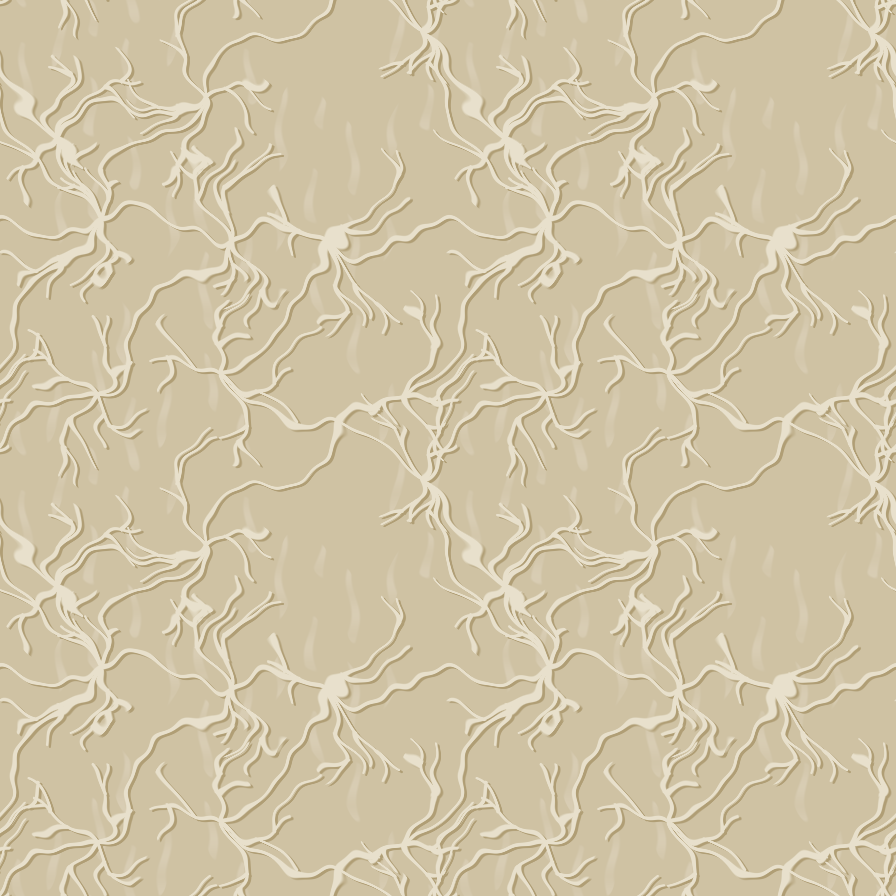
Write a WebGL 1 fragment shader that draws this texture.

```glsl
precision highp float;
// Embossed cream veins branching over a sand-coloured ground with faint streaks.
uniform vec2 u_resolution;

const float TAU = 6.2831853;
const float TILES = 2.0;          // pattern repeats per canvas side
const float HUBS = 3.0;           // vein hubs per tile side
const float HUB_SCALE = TILES * HUBS;

const vec3 SAND = vec3(0.81, 0.76, 0.64);
const vec3 STREAK = vec3(0.855, 0.81, 0.715);
const vec3 CREAM = vec3(0.91, 0.88, 0.80);
const vec3 SHADOW = vec3(0.69, 0.62, 0.46);

vec2 hash2(vec2 p) {
  vec2 k = vec2(dot(p, vec2(127.1, 311.7)), dot(p, vec2(269.5, 183.3)));
  return fract(sin(k) * 43758.545);
}

// Distance to a segment that grows thinner from a to b.
float taperedSegment(vec2 p, vec2 a, vec2 b, float taper) {
  vec2 pa = p - a, ba = b - a;
  float t = clamp(dot(pa, ba) / dot(ba, ba), 0.0, 1.0);
  return length(pa - ba * t) + taper * t;
}

vec2 heading(float angle) {
  return vec2(0.85 * cos(angle), 1.2 * sin(angle));
}

vec2 hubAt(vec2 cell) {
  return cell + 0.12 + 0.76 * hash2(mod(cell, HUBS) + 3.7);
}

// Layered sines, seamless over one tile, that make straight veins wander.
vec2 wander(vec2 q) {
  vec2 s = q.yx * TAU / HUBS;
  vec2 r = q * TAU / HUBS;
  vec2 bend = 0.10 * sin(s * 3.0 + r + vec2(0.4, 2.1));
  bend += 0.034 * sin(s * 7.0 - r * 2.0 + vec2(1.7, 4.0));
  bend += 0.013 * sin(s * 14.0 + r * 5.0 + vec2(3.2, 0.9));
  return q + bend;
}

// One arm leaving a hub, with two side twigs.
float armDistance(vec2 q, vec2 hub, float angle, float reach, float side) {
  vec2 arm = heading(angle) * reach;
  vec2 lower = hub + arm * 0.4;
  vec2 upper = hub + arm * 0.68;
  float d = taperedSegment(q, hub, hub + arm, 0.008);
  d = min(d, taperedSegment(q, lower, lower + heading(angle + side * 0.8) * reach * 0.45, 0.008));
  return min(d, taperedSegment(q, upper, upper + heading(angle - side * 0.7) * reach * 0.38, 0.008));
}

// Distance to the vein network, in canvas units.
float veinDistance(vec2 p) {
  vec2 q = wander(p * HUB_SCALE);
  vec2 home = floor(q);
  float d = 9.0;
  for (int j = -1; j <= 1; j++) {
    for (int i = -1; i <= 1; i++) {
      vec2 cell = home + vec2(float(i), float(j));
      vec2 id = mod(cell, HUBS);
      vec2 hub = hubAt(cell);
      vec2 pick = hash2(id + 11.3);
      // Long links to a hub below and, sometimes, to the one beside it.
      vec2 below = cell + vec2(floor(pick.x * 3.0) - 1.0, -1.0);
      d = min(d, taperedSegment(q, hub, hubAt(below), 0.004));
      if (pick.y < 0.45) {
        d = min(d, taperedSegment(q, hub, hubAt(cell + vec2(1.0, 0.0)), 0.004));
      }
      for (int k = 0; k < 4; k++) {
        float n = float(k);
        vec2 h = hash2(id + n * 5.1 + 23.0);
        float angle = (n + 0.7 * h.x + pick.y) * TAU / 4.0;
        float side = h.x < 0.5 ? -1.0 : 1.0;
        d = min(d, armDistance(q, hub, angle, mix(0.32, 0.66, h.y), side));
      }
    }
  }
  return d / HUB_SCALE;
}

// Soft, broken vertical streaks, one at most per stretched cell.
float streakMask(vec2 p) {
  vec2 grid = TILES * vec2(12.0, 5.0);
  vec2 q = p + vec2(0.004 * sin(p.y * TAU * 12.0), 0.035 * sin(p.x * TAU * 8.0));
  vec2 cell = floor(q * grid);
  vec2 h = hash2(mod(cell, grid / TILES) + 51.0);
  vec2 middle = (cell + vec2(mix(0.3, 0.7, h.x), 0.5)) / grid;
  vec2 halfSpan = vec2(0.0, mix(0.014, 0.038, h.y));
  float d = taperedSegment(q, middle - halfSpan, middle + halfSpan, 0.003);
  float broken = 0.75 + 0.25 * sin(p.y * TAU * 22.0 + h.x * TAU);
  return (1.0 - smoothstep(0.004, 0.0075, d)) * broken * step(fract(h.x * 7.0 + h.y), 0.6);
}

float stroke(float d, float halfWidth, float blur) {
  return 1.0 - smoothstep(halfWidth - blur, halfWidth + blur, d);
}

void main() {
  float side = min(u_resolution.x, u_resolution.y);
  vec2 p = gl_FragCoord.xy / side;
  float blur = 0.75 / side;
  vec2 shadowOffset = vec2(0.0031, -0.0022);

  vec3 colour = mix(SAND, STREAK, 0.85 * streakMask(p));
  colour = mix(colour, SHADOW, stroke(veinDistance(p - shadowOffset), 0.0028, blur));
  colour = mix(colour, CREAM, stroke(veinDistance(p), 0.0029, blur));
  gl_FragColor = vec4(colour, 1.0);
}
```
